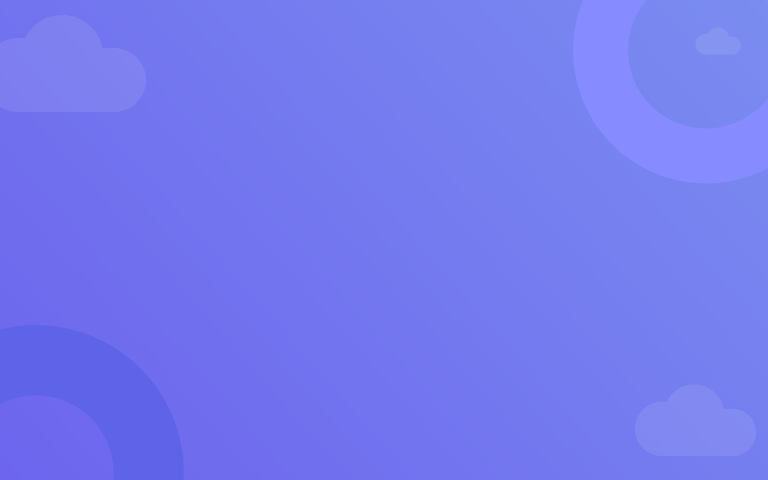
Write a Shadertoy shader that draws this background.

```glsl
// A violet to blue diagonal gradient with two large corner rings and three
// pale clouds. Shapes are signed distances in units of the canvas height;
// a cloud is a union of three circles and a base box, reused at each scale.

const vec3 VIOLET = vec3(0.425, 0.395, 0.932);
const vec3 SKY_BLUE = vec3(0.480, 0.550, 0.942);
const vec3 PALE_RING = vec3(0.525, 0.545, 1.0);
const vec3 DEEP_RING = vec3(0.370, 0.390, 0.910);
const float CLOUD_OPACITY = 0.09;

float circleDistance(vec2 p, vec2 center, float radius) {
    return length(p - center) - radius;
}

float boxDistance(vec2 p, vec2 lower, vec2 upper) {
    vec2 d = abs(p - 0.5 * (lower + upper)) - 0.5 * (upper - lower);
    return length(max(d, 0.0)) + min(max(d.x, d.y), 0.0);
}

float ringDistance(vec2 p, vec2 center, float inner, float outer) {
    return abs(length(p - center) - 0.5 * (inner + outer)) - 0.5 * (outer - inner);
}

// Cloud of the given width, placed by its lower left corner
float cloudDistance(vec2 p, vec2 corner, float width) {
    vec2 q = (p - corner) / width;
    float d = circleDistance(q, vec2(0.2256, 0.2256), 0.2256);
    d = min(d, circleDistance(q, vec2(0.488, 0.3415), 0.250));
    d = min(d, circleDistance(q, vec2(0.805, 0.195), 0.195));
    d = min(d, boxDistance(q, vec2(0.2256, 0.0), vec2(0.805, 0.39)));
    return d * width;
}

// Coverage of a shape, smoothed over one pixel
float coverage(float d, float pixel) {
    return clamp(0.5 - d / pixel, 0.0, 1.0);
}

void mainImage(out vec4 fragColor, in vec2 fragCoord) {
    vec2 p = fragCoord / iResolution.y;
    float aspect = iResolution.x / iResolution.y;
    float pixel = 1.0 / iResolution.y;

    // Background gradient, rising from lower left to upper right
    vec2 slope = vec2(0.75, 0.66);
    float blend = dot(p, slope) / dot(vec2(aspect, 1.0), slope);
    vec3 color = mix(VIOLET, SKY_BLUE, blend);

    // Corner rings, anchored to the left and right edges
    float deep = ringDistance(p, vec2(0.075, 0.0146), 0.1615, 0.308);
    float pale = ringDistance(p, vec2(aspect - 0.129, 0.895), 0.1625, 0.277);
    color = mix(color, DEEP_RING, coverage(deep, pixel));
    color = mix(color, PALE_RING, coverage(pale, pixel));

    // Translucent clouds
    float clouds = cloudDistance(p, vec2(-0.0375, 0.7667), 0.3417);
    clouds = min(clouds, cloudDistance(p, vec2(aspect - 0.277, 0.050), 0.252));
    clouds = min(clouds, cloudDistance(p, vec2(aspect - 0.151, 0.8865), 0.0948));
    color = mix(color, vec3(1.0), CLOUD_OPACITY * coverage(clouds, pixel));

    fragColor = vec4(color, 1.0);
}
```
